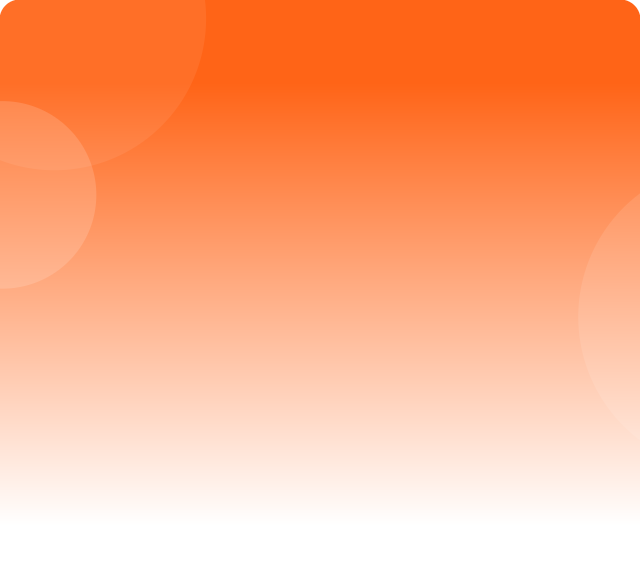
Give the GLSL for this background, as a Shadertoy shader.

```glsl
// Orange panel fading down to white, with rounded top corners and pale translucent discs.

const vec3 ORANGE = vec3(1.0, 0.392, 0.09);
const vec3 WHITE = vec3(1.0);

// Smooth coverage of a signed distance, one pixel wide.
float coverage(float dist, float pixel) {
    return clamp(0.5 - dist / pixel, 0.0, 1.0);
}

float discDistance(vec2 p, vec2 center, float radius) {
    return length(p - center) - radius;
}

float roundedBoxDistance(vec2 p, vec2 center, vec2 halfSize, float radius) {
    vec2 q = abs(p - center) - halfSize + radius;
    return length(max(q, 0.0)) + min(max(q.x, q.y), 0.0) - radius;
}

// Lay a translucent white disc over a colour.
vec3 addDisc(vec3 base, vec2 p, vec2 center, float radius, float opacity, float pixel) {
    float mask = coverage(discDistance(p, center, radius), pixel);
    return mix(base, WHITE, opacity * mask);
}

// Solid at the top, then a linear fade to white.
vec3 verticalFade(float depth, float fadeStart, float fadeEnd) {
    return mix(ORANGE, WHITE, clamp((depth - fadeStart) / (fadeEnd - fadeStart), 0.0, 1.0));
}

void mainImage(out vec4 fragColor, in vec2 fragCoord) {
    // Canvas-width units, measured down from the top left.
    float pixel = 1.0 / iResolution.x;
    vec2 size = iResolution.xy * pixel;
    vec2 p = vec2(fragCoord.x * pixel, size.y - fragCoord.y * pixel);

    // Background gradient
    vec3 color = verticalFade(p.y / size.y, 0.147, 0.932);

    // Discs: upper left, left edge, right edge
    color = addDisc(color, p, vec2(0.085, 0.029), 0.237, 0.07, pixel);
    color = addDisc(color, p, vec2(0.0040, 0.3045), 0.1465, 0.15, pixel);
    color = addDisc(color, p, vec2(1.1445, 0.495), 0.241, 0.10, pixel);

    // Rounded panel corners
    float panel = roundedBoxDistance(p, 0.5 * size, 0.5 * size, 0.031);
    color = mix(WHITE, color, coverage(panel - 0.5 * pixel, pixel));

    fragColor = vec4(color, 1.0);
}
```
